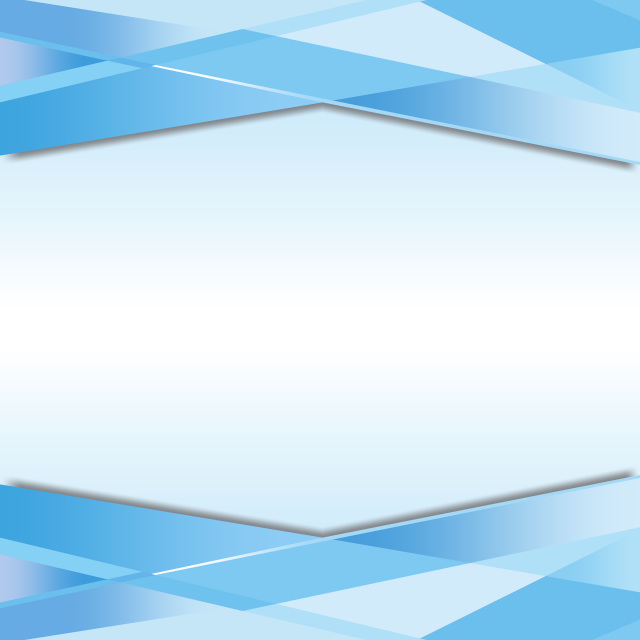
Give the GLSL for this background, as a WebGL 2 fragment shader.

```glsl
#version 300 es
precision highp float;
// Mirrored bands of translucent blue facets framing a pale, softly shaded panel.

#define APEX vec2(0.504, 0.160)
#define LEFT_SLOPE -0.165
#define RIGHT_SLOPE 0.197
#define SHADOW_WIDTH 0.018
#define SHADOW_STRENGTH 0.9
#define GLOW_HEIGHT 0.487

uniform vec2 u_resolution;
out vec4 fragColor;

const vec3 PALE = vec3(0.82, 0.92, 0.98);
const vec3 MIST = vec3(0.77, 0.90, 0.97);
const vec3 LIGHT = vec3(0.69, 0.88, 0.97);
const vec3 SKY = vec3(0.49, 0.79, 0.95);
const vec3 AZURE = vec3(0.42, 0.75, 0.93);
const vec3 DEEP = vec3(0.24, 0.61, 0.86);
const vec3 SHADOW = vec3(0.48, 0.49, 0.50);

// Smooth coverage of the side below the line depth = start + slope * x.
float below(vec2 p, float start, float slope) {
    float d = (p.y - start - slope * p.x) / sqrt(1.0 + slope * slope);
    return clamp(d * min(u_resolution.x, u_resolution.y) + 0.5, 0.0, 1.0);
}

// Facets between the outer edge and the panel; p.y is depth from that edge.
vec3 facets(vec2 p) {
    float bandTop = below(p, 0.134, -0.234);
    float bandLow = below(p, 0.160, -0.240);
    float thinTop = below(p, 0.0495, 0.214);
    float thinLow = below(p, 0.0586, 0.216);
    float falling = below(p, -0.0345, 0.2107);
    float rising = below(p, 0.2465, -0.172);
    float diagonal = below(p, -0.323, 0.496);

    // Outer left facets
    vec3 wash = mix(vec3(0.40, 0.67, 0.89), MIST, smoothstep(0.10, 0.34, p.x));
    vec3 col = mix(MIST, wash, below(p, -0.006, 0.158));
    col = mix(col, AZURE, thinTop);
    vec3 wedge = mix(vec3(0.69, 0.79, 0.93), DEEP, smoothstep(0.0, 0.14, p.x));
    col = mix(col, wedge, thinLow);

    // Light band climbing from the left
    vec3 band = mix(LIGHT, vec3(0.43, 0.76, 0.93), falling);
    band = mix(band, vec3(0.38, 0.71, 0.91), thinTop);
    band = mix(band, vec3(0.52, 0.82, 0.96), thinLow);
    col = mix(col, band, bandTop);

    // Crossing facets in the middle and on the right
    vec3 fade = mix(vec3(0.28, 0.62, 0.86), PALE, smoothstep(0.54, 1.0, p.x));
    vec3 inner = mix(PALE, LIGHT, rising);
    inner = mix(inner, mix(SKY, fade, rising), falling);
    vec3 tip = mix(vec3(0.54, 0.81, 0.95), LIGHT, smoothstep(0.88, 1.0, p.x));
    vec3 corner = mix(SKY, AZURE, below(p, -0.398, 0.43));
    inner = mix(mix(corner, tip, rising), inner, diagonal);

    // Bright ribbon and the large left facet
    vec3 ribbon = mix(vec3(1.0), vec3(0.64, 0.85, 0.97), smoothstep(0.28, 0.51, p.x));
    inner = mix(inner, ribbon, below(p, 0.0531, 0.2));
    vec3 slab = mix(vec3(0.23, 0.64, 0.87), vec3(0.55, 0.80, 0.96), smoothstep(-0.04, 0.46, p.x));
    inner = mix(inner, slab, below(p, 0.0531, 0.212));
    return mix(col, inner, bandLow);
}

// White glow across the centre, tinted towards both ends, with edge shadows.
vec3 panel(vec2 p, float height) {
    float t = abs(height - GLOW_HEIGHT);
    vec3 col = mix(vec3(1.0), vec3(0.90, 0.96, 0.99), smoothstep(0.01, 0.20, t));
    col = mix(col, vec3(0.81, 0.92, 0.98), smoothstep(0.15, 0.36, t));
    float dx = p.x - APEX.x;
    float inset = p.y - APEX.y - max(LEFT_SLOPE * dx, RIGHT_SLOPE * dx);
    float ends = smoothstep(0.0, 0.035, p.x) * (1.0 - smoothstep(0.975, 1.0, p.x));
    float shade = 1.0 - smoothstep(0.0, SHADOW_WIDTH, inset);
    return mix(col, SHADOW, SHADOW_STRENGTH * shade * ends);
}

void main() {
    vec2 uv = gl_FragCoord.xy / u_resolution;
    vec2 p = vec2(uv.x, min(uv.y, 1.0 - uv.y));
    float leftSide = below(p, APEX.y - LEFT_SLOPE * APEX.x, LEFT_SLOPE);
    float rightSide = below(p, APEX.y - RIGHT_SLOPE * APEX.x, RIGHT_SLOPE);
    vec3 col = mix(facets(p), panel(p, uv.y), min(leftSide, rightSide));
    fragColor = vec4(col, 1.0);
}
```
